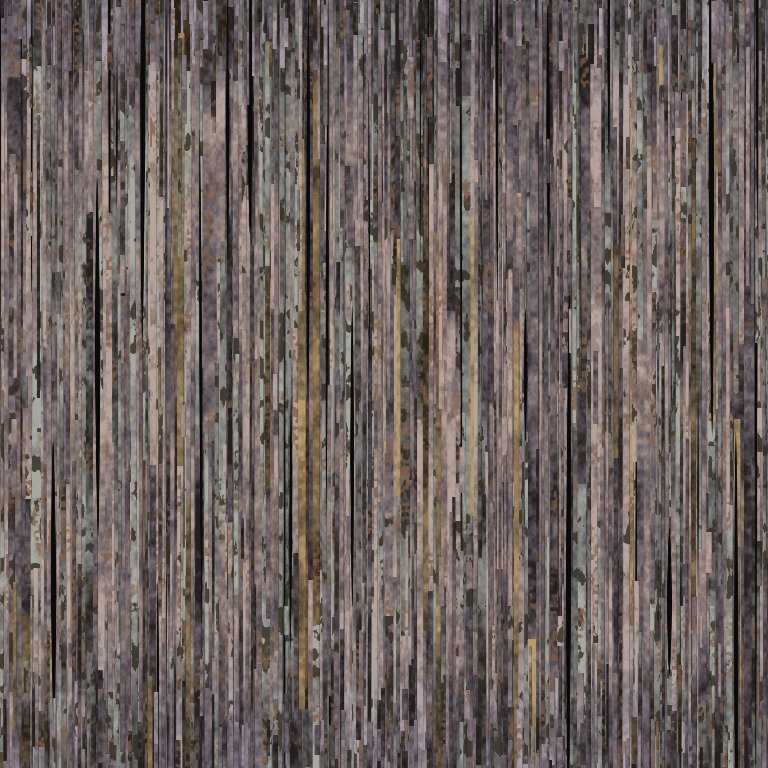
This texture is drawn by a WebGL 2 fragment shader. Its source:

```glsl
#version 300 es
precision highp float;

uniform vec2 u_resolution;
out vec4 fragColor;

const int LAYERS = 5;
const float COLUMNS[5] = float[5](70.0, 88.0, 118.0, 165.0, 135.0);
const float COVERAGE[5] = float[5](1.0, 0.55, 0.48, 0.36, 0.05);
const float PIECES[5] = float[5](1.2, 1.4, 1.8, 2.6, 18.0);
const float END_COVERAGE = 0.5;
const float SLIVER_COLUMNS = 36.0;
const float SLIVER_SHARE = 0.7;
const float CLOUD_CONTRAST = 1.15;
const float GRAIN_CONTRAST = 0.6;
const float EDGE_SHADE = 0.3;
const float EDGE_WIDTH = 0.0014;

const vec3 GAP = vec3(0.035, 0.04, 0.04);
const vec3 SHADOW = vec3(0.13, 0.11, 0.10);
const vec3 MID = vec3(0.44, 0.40, 0.40);
const vec3 PALE = vec3(0.69, 0.64, 0.625);
const vec3 LICHEN = vec3(0.19, 0.17, 0.12);
const vec3 RUST = vec3(0.50, 0.36, 0.26);
const vec3 WARM_TINT = vec3(1.04, 0.99, 0.96);
const vec3 VIOLET_TINT = vec3(0.97, 0.97, 1.06);
const vec3 GREEN_TINT = vec3(0.93, 1.03, 1.00);
const vec3 OCHRE_TINT = vec3(1.05, 0.95, 0.66);

float hash(vec2 p) {
    return fract(sin(dot(p, vec2(127.1, 311.7))) * 43758.5453);
}

float noise(vec2 p) {
    vec2 i = floor(p);
    vec2 f = fract(p);
    f = f * f * (3.0 - 2.0 * f);
    return mix(mix(hash(i), hash(i + vec2(1, 0)), f.x),
               mix(hash(i + vec2(0, 1)), hash(i + vec2(1, 1)), f.x), f.y);
}

float fbm(vec2 p) {
    float sum = 0.0;
    float amp = 0.533;
    for (int i = 0; i < 4; i++) {
        sum += amp * noise(p);
        p = p * 2.03 + 17.3;
        amp *= 0.5;
    }
    return sum;
}

// 0 in the middle of the canvas, 1 at its top and bottom
float endMask(float y) {
    return smoothstep(0.3, 0.48, abs(y - 0.5));
}

// Weathered stone, cut from a different place for each seed
vec3 stone(vec2 uv, vec2 seed) {
    vec2 q = uv + 7.0 * vec2(hash(seed + 1.7), hash(seed + 5.3));
    float kind = hash(seed + 9.1);
    float ends = endMask(uv.y);
    float tone = mix(0.29, 0.96, hash(seed + 3.9)) - 0.17 * ends;
    tone += CLOUD_CONTRAST * (fbm(q * vec2(22.0, 12.0)) - 0.5);
    tone += GRAIN_CONTRAST * (fbm(q * vec2(150.0, 120.0)) - 0.5);
    tone = clamp(tone, 0.03, 1.0);

    vec3 color = tone < 0.5 ? mix(SHADOW, MID, tone * 2.0)
                            : mix(MID, PALE, tone * 2.0 - 1.0);
    vec3 tint = mix(WARM_TINT, VIOLET_TINT, max(ends, smoothstep(0.8, 0.35, tone)));
    if (kind < 0.27) tint = GREEN_TINT;
    if (kind > 0.955) tint = OCHRE_TINT;
    color *= tint;

    // Lichen spots and rusty specks
    float spots = smoothstep(0.60, 0.65, fbm(q * vec2(75.0, 42.0)));
    color = mix(color, LICHEN, spots * (kind < 0.4 ? 0.8 : 0.2));
    float rust = smoothstep(0.56, 0.7, fbm(q * vec2(28.0, 14.0) + 40.0))
               * smoothstep(0.42, 0.62, noise(q * 230.0));
    return mix(color, RUST, 0.75 * rust);
}

// One layer of leaning strips, each cut into pieces along its length
void drawStrips(inout vec3 color, vec2 uv, int layer, float pixel) {
    float columns = COLUMNS[layer];
    float column = floor(uv.x * columns);
    for (int k = -1; k <= 1; k++) {
        vec2 id = vec2(column + float(k), float(layer) * 31.0 + 3.0);
        float lean = (hash(id + 0.3) - 0.5) * (layer == 0 ? 0.5 : 1.2);
        float center = id.x + 0.5 + 0.5 * (hash(id + 0.6) - 0.5) + lean * (uv.y - 0.5);
        float halfWidth = mix(0.22, 0.55, hash(id + 0.9)) + (layer == 0 ? 0.22 : 0.0);

        float count = PIECES[layer] * mix(0.5, 1.5, hash(id + 1.2));
        float along = uv.y * count + hash(id + 1.5) * 5.0;
        float piece = floor(along);
        vec2 seed = id + vec2(0.0, piece * 0.37);
        float middle = uv.y + (piece + 0.5 - along) / count;
        float share = COVERAGE[layer];
        if (layer == LAYERS - 1) share = mix(share, END_COVERAGE, smoothstep(0.36, 0.5, abs(middle - 0.5)));
        if (hash(seed + 2.1) > share) continue;

        float offset = (uv.x * columns - center) / columns;
        float inside = halfWidth / columns - abs(offset);
        float cover = smoothstep(-0.5 * pixel, 0.5 * pixel, inside);
        if (cover <= 0.0) continue;
        float rim = 1.0 - smoothstep(0.0, EDGE_WIDTH, inside);
        float shade = 1.0 - EDGE_SHADE * rim * step(0.0, offset);
        color = mix(color, stone(uv, seed) * shade, cover);
    }
}

// Dark gaps that taper to a point at both ends
void drawSlivers(inout vec3 color, vec2 uv, float pixel) {
    vec2 id = vec2(floor(uv.x * SLIVER_COLUMNS), 211.0);
    float reach = mix(0.08, 0.38, hash(id + 0.2));
    float height = uv.y - hash(id + 0.4);
    float center = 0.5 + 0.5 * (hash(id + 0.6) - 0.5) + 0.35 * (hash(id + 0.8) - 0.5) * height;
    float width = mix(0.0010, 0.0038, pow(hash(id + 1.1), 2.0));
    float taper = 1.0 - abs(height) / reach;
    float inside = width * sqrt(max(taper, 0.0)) - abs(fract(uv.x * SLIVER_COLUMNS) - center) / SLIVER_COLUMNS;
    float cover = smoothstep(-0.5 * pixel, 0.5 * pixel, inside) * step(0.0, taper);
    color = mix(color, GAP, cover * step(hash(id + 1.4), SLIVER_SHARE));
}

void main() {
    vec2 uv = gl_FragCoord.xy / u_resolution;
    float pixel = 1.0 / u_resolution.x;
    vec3 color = GAP;
    for (int layer = 0; layer < LAYERS; layer++) {
        if (layer == LAYERS - 1) drawSlivers(color, uv, pixel);
        drawStrips(color, uv, layer, pixel);
    }
    fragColor = vec4(color, 1.0);
}
```
